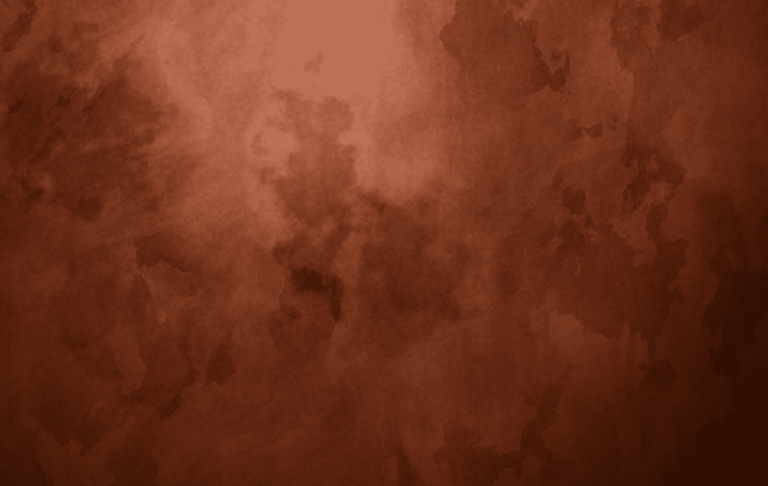
This texture is drawn by a Shadertoy shader. Its source:

```glsl
// Burnished copper plaster: overlapping trowel strokes, ragged flakes and fine grain under a top glow.

const vec3 COPPER[6] = vec3[6](
    vec3(0.19, 0.055, 0.01), vec3(0.29, 0.10, 0.03), vec3(0.40, 0.16, 0.08),
    vec3(0.51, 0.24, 0.14), vec3(0.64, 0.34, 0.24), vec3(0.74, 0.44, 0.34));

const vec2  GLOW_CENTRE  = vec2(0.42, 1.0);
const vec2  GLOW_SCALE   = vec2(1.6, 0.97);
const float GLOW_PEAK    = 1.06;
const float GLOW_FALLOFF = 0.85;
const int   STROKES      = 34;
const float STROKE_TONE  = 0.17;
const float CLOUD_TONE   = 0.50;
const float FLAKE_TONE   = 0.13;
const float SCRATCH_TONE = 0.13;
const float GRAIN_TONE   = 0.10;

float hash(vec2 p) {
    vec3 q = fract(vec3(p.xyx) * 0.1031);
    q += dot(q, q.yzx + 33.33);
    return fract((q.x + q.y) * q.z);
}

float noise(vec2 p) {
    vec2 i = floor(p), f = fract(p);
    f = f * f * (3.0 - 2.0 * f);
    return mix(mix(hash(i), hash(i + vec2(1, 0)), f.x),
               mix(hash(i + vec2(0, 1)), hash(i + vec2(1, 1)), f.x), f.y);
}

mat2 rotation(float a) {
    float c = cos(a), s = sin(a);
    return mat2(c, s, -s, c);
}

float fbm(vec2 p) {
    float sum = 0.0, amp = 0.5;
    mat2 turn = rotation(0.65) * 2.03;
    for (int i = 0; i < 6; i++) {
        sum += amp * noise(p);
        p = turn * p + 17.3;
        amp *= 0.52;
    }
    return sum / 1.02;
}

// Curved smears, crisp along the leading edge and fading behind it
float trowelStrokes(vec2 p, float aspect, float ragged) {
    float tone = 0.0;
    for (int i = 0; i < STROKES; i++) {
        float id = float(i) + 1.0;
        vec2 centre = vec2(hash(vec2(id, 1.7)) * aspect, hash(vec2(id, 5.1)));
        float angle = (hash(vec2(id, 9.4)) - 0.5) * 4.4;
        float size = mix(0.08, 0.27, hash(vec2(id, 13.8)));
        vec2 q = rotation(angle) * (p - centre) / size;
        q.x *= mix(0.6, 1.5, hash(vec2(id, 21.2)));
        q.y += 0.35 * q.x * q.x;
        float dist = (length(q) - 1.0) * size + ragged * mix(0.03, 0.10, hash(vec2(id, 25.6)));
        float blur = mix(0.004, 0.03, hash(vec2(id, 31.9)));
        float body = 1.0 - smoothstep(-blur, blur, dist);
        float trail = smoothstep(-0.9, 0.8, q.y);
        tone += (hash(vec2(id, 37.3)) - 0.5) * body * trail;
    }
    return tone;
}

// Broken chips confined to a few worn areas
float flakes(vec2 p, vec2 warp) {
    vec2 q = rotation(0.35) * (p + 0.12 * warp);
    float chips = fbm(q * vec2(15.0, 10.0) + 40.0);
    float worn = smoothstep(0.45, 0.62, fbm(p * 3.2 + 71.0));
    return (smoothstep(0.50, 0.55, chips) - 0.4) * worn;
}

// Fine scratches that follow the sweep of the trowel
float scratches(vec2 p, vec2 warp) {
    vec2 rising = rotation(-0.8) * (p + 0.2 * warp);
    vec2 upright = p + 0.1 * warp;
    float a = fbm(rising * vec2(9.0, 60.0));
    float b = fbm(upright * vec2(42.0, 8.0) + 9.0);
    return mix(a, b, smoothstep(0.40, 0.60, noise(p * 3.0 + 5.0))) - 0.5;
}

// Soft dark pool with a ragged rim
float shadowPool(vec2 uv, vec2 centre, vec2 radius, float ragged) {
    float d = length((uv - centre) / radius) + 2.2 * ragged;
    return 1.0 - smoothstep(0.55, 1.15, d);
}

vec3 copperRamp(float t) {
    float s = clamp(t, 0.0, 1.0) * 5.0;
    int i = min(int(s), 4);
    return mix(COPPER[i], COPPER[i + 1], s - float(i));
}

void mainImage(out vec4 fragColor, in vec2 fragCoord) {
    vec2 uv = fragCoord / iResolution.xy;
    vec2 p = fragCoord / iResolution.y;
    float aspect = iResolution.x / iResolution.y;
    vec2 warp = vec2(fbm(p * 4.0), fbm(p * 4.0 + 31.0)) - 0.5;
    float ragged = fbm(p * 17.0 + 3.0) - 0.5;

    // Broad lighting
    float glow = length((uv - GLOW_CENTRE) * GLOW_SCALE);
    float tone = GLOW_PEAK - GLOW_FALLOFF * glow;
    float lit = mix(0.55, 1.1, smoothstep(0.0, 0.6, tone));

    // Plaster relief
    float relief = CLOUD_TONE * (fbm(p * 2.6 + 1.2 * warp + 12.0) - 0.5);
    relief += STROKE_TONE * trowelStrokes(p + 0.16 * warp, aspect, ragged);
    relief -= FLAKE_TONE * flakes(p, warp);
    relief += SCRATCH_TONE * scratches(p, warp);
    relief -= 0.20 * shadowPool(uv, vec2(0.41, 0.63), vec2(0.055, 0.24), ragged);
    relief -= 0.14 * shadowPool(uv, vec2(0.08, 0.73), vec2(0.13, 0.17), ragged);
    relief -= 0.11 * shadowPool(uv, vec2(0.56, 0.44), vec2(0.08, 0.11), ragged);

    // Fine leathery grain
    float grain = 0.6 * noise(p * 150.0) + 0.4 * noise(p * 290.0 + 8.0) - 0.5;
    tone += lit * (relief + GRAIN_TONE * grain);

    fragColor = vec4(copperRamp(tone), 1.0);
}
```
